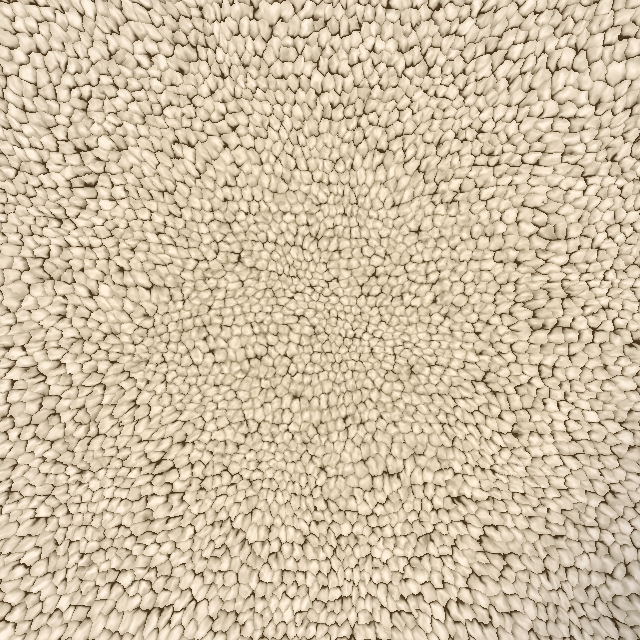
Give the GLSL for this texture, as a Shadertoy shader.

```glsl
// Cut-pile carpet seen from above: domed tufts on a jittered, staggered grid,
// which is stretched outwards so the tufts lean and lengthen towards the rim.
// Height, soft creases, lean and fibres sum to a tone, coloured by a ramp.

const float TUFTS = 75.0;          // tufts across the canvas at the centre
const float SPREAD = 0.7;          // outward growth of the tufts
const float JITTER = 0.62;         // scatter of tufts off the grid
const float DRIFT = 1.6;           // slow bending of the grid rows
const float WOBBLE = 0.26;         // lumpiness of the outlines
const float FRAY = 0.13;           // fine raggedness of the outlines
const float DOME = 1.5;            // fall of a tuft from crown to edge
const float LIFT = 0.10;           // difference in tuft heights
const float BASE_TONE = 0.83;
const float HEIGHT_TONE = 0.60;
const float CREASE_DEPTH = 0.50;
const float LEAN = 0.20;           // outer tips lighter than hidden bases
const float FIBRE = 0.72;
const vec3 WARM_CENTRE = vec3(1.0, 0.99, 0.96);
const vec3 COOL_RIM = vec3(1.0, 1.0, 1.01);
const vec3 CORNER_SHADE = vec3(0.85, 0.86, 0.89);

const vec3 RAMP[8] = vec3[8](
    vec3(0.28, 0.20, 0.11), vec3(0.35, 0.27, 0.17),
    vec3(0.49, 0.42, 0.32), vec3(0.63, 0.56, 0.45),
    vec3(0.74, 0.68, 0.57), vec3(0.85, 0.79, 0.69),
    vec3(0.95, 0.89, 0.80), vec3(1.00, 0.95, 0.88));
const float STOPS[8] = float[8](-0.20, -0.03, 0.055, 0.15, 0.315, 0.565, 0.84, 1.03);

float hash(vec2 p) {
    return fract(sin(dot(p, vec2(127.1, 311.7))) * 43758.5453);
}

vec2 hash2(vec2 p) {
    return vec2(hash(p), hash(p + 37.3));
}

float noise(vec2 p) {
    vec2 i = floor(p), f = fract(p);
    f = f * f * (3.0 - 2.0 * f);
    return mix(mix(hash(i), hash(i + vec2(1, 0)), f.x),
               mix(hash(i + vec2(0, 1)), hash(i + vec2(1, 1)), f.x), f.y);
}

vec2 noise2(vec2 p) {
    return vec2(noise(p), noise(p + 71.0)) - 0.5;
}

vec3 woolColour(float tone) {
    vec3 colour = RAMP[0];
    for (int i = 1; i < 8; i++) {
        float t = clamp((tone - STOPS[i - 1]) / (STOPS[i] - STOPS[i - 1]), 0.0, 1.0);
        colour = mix(colour, RAMP[i], t);
    }
    return colour;
}

// Tone of the pile at grid position q; slant is 0 at the centre and 1 at the rim.
float pileTone(vec2 q, float slant) {
    q += DRIFT * noise2(q * 0.17 + 31.0);
    q += WOBBLE * noise2(q * 2.1) + FRAY * noise2(q * 4.6 + 13.0);
    float top = -9.0, below = -9.0;
    vec2 local = vec2(0.0), id = vec2(0.0);

    for (int y = -1; y <= 1; y++) {
        float row = floor(q.y) + float(y);
        float stagger = 0.5 * mod(row, 2.0);
        for (int x = -1; x <= 1; x++) {
            vec2 c = vec2(floor(q.x - stagger) + float(x), row);
            vec2 centre = c + vec2(stagger, 0.0) + 0.5 + JITTER * (hash2(c) - 0.5);
            // Basis of the tuft: x across it, y outwards along it
            float angle = atan(centre.y, centre.x + 0.001) + 0.6 * (hash(c + 11.7) - 0.5);
            vec2 outward = vec2(cos(angle), sin(angle));
            vec2 d = q - centre;
            vec2 l = vec2(dot(d, vec2(-outward.y, outward.x)), dot(d, outward));
            vec2 shaped = l * vec2(1.0, mix(1.0, 0.75, slant));
            float height = LIFT * hash(c + 5.1) - DOME * dot(shaped, shaped);
            if (height > top) {
                below = top;
                top = height;
                local = l;
                id = c;
            } else {
                below = max(below, height);
            }
        }
    }

    // Creases fade in and out, and are deepest where a tuft hides the next base
    float crease = 1.0 - smoothstep(0.0, 0.75, top - below + 0.06);
    float depth = mix(0.3, 1.3, noise(q * 2.3 + 5.0));
    depth *= mix(1.0, 1.6 * smoothstep(0.55, -0.45, local.y), 0.7 * slant);

    vec2 strand = local * vec2(3.6, mix(3.4, 1.8, slant)) + 50.0 * hash2(id + 3.9);
    float fibre = 0.65 * noise(strand) + 0.35 * noise(strand * 1.6 + 19.0);
    return BASE_TONE + HEIGHT_TONE * top
        - CREASE_DEPTH * crease * depth
        + LEAN * slant * local.y
        + FIBRE * (fibre - 0.5) * (1.0 - 0.3 * crease);
}

void mainImage(out vec4 fragColor, in vec2 fragCoord) {
    vec2 p = (fragCoord - 0.5 * iResolution.xy) / iResolution.y;
    float radius = length(p);
    float slant = smoothstep(0.03, 0.4, radius);
    float tone = pileTone(p * TUFTS / (1.0 + SPREAD * radius), slant);
    vec3 colour = woolColour(tone);

    // Warm middle, cool rim and a shaded lower right corner
    colour *= mix(WARM_CENTRE, COOL_RIM, smoothstep(0.1, 0.65, radius));
    float shade = smoothstep(0.45, 0.95, dot(p, vec2(1.0, -0.7)));
    colour *= mix(vec3(1.0), CORNER_SHADE, shade);

    fragColor = vec4(clamp(colour, 0.0, 1.0), 1.0);
}
```
